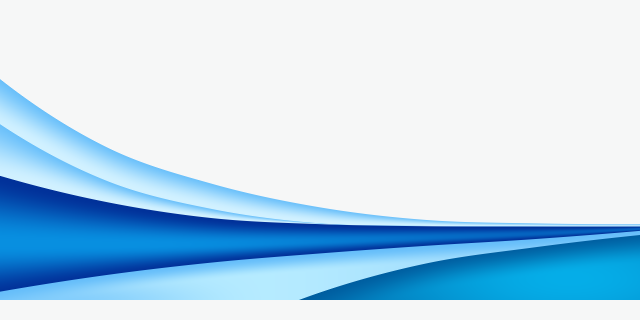
Write a Shadertoy shader that draws this background.

```glsl
// Layered blue ribbons sweeping from the left edge to a narrow tail at the right.
// Each boundary is a smooth spline height over x; the layers are painted from
// back to front with shading that follows the relative depth inside each ribbon.

const vec3 PAPER = vec3(0.965, 0.967, 0.969);
const vec3 SKY_EDGE = vec3(0.40, 0.745, 0.98);
const vec3 SKY_MID = vec3(0.60, 0.845, 0.99);
const vec3 SKY_PALE = vec3(0.82, 0.945, 1.0);
const vec3 NAVY = vec3(0.005, 0.19, 0.60);
const vec3 AZURE = vec3(0.03, 0.56, 0.88);
const vec3 TEAL_DARK = vec3(0.0, 0.36, 0.62);
const vec3 TEAL_BRIGHT = vec3(0.02, 0.68, 0.91);

// Catmull-Rom curve through seven evenly spaced heights, x from 0 to 1
float curve(float x, float h[7]) {
    float s = clamp(x, 0.0, 1.0) * 6.0;
    int i = min(int(s), 5);
    float t = s - float(i);
    float b = h[i];
    float c = h[i + 1];
    // Quadratic extrapolation supplies the missing end neighbours
    float a = i > 0 ? h[max(i - 1, 0)] : 3.0 * (h[0] - h[1]) + h[2];
    float d = i < 5 ? h[min(i + 2, 6)] : 3.0 * (h[6] - h[5]) + h[4];
    return b + 0.5 * t * (c - a + t * (2.0 * a - 5.0 * b + 4.0 * c - d
             + t * (3.0 * (b - c) + d - a)));
}

// Antialiased coverage of the area below a height
float below(float y, float height) {
    return clamp((height - y) * iResolution.y + 0.5, 0.0, 1.0);
}

// Relative depth: 0 at the top boundary, 1 at the bottom boundary
float depthIn(float y, float top, float bottom) {
    return clamp((top - y) / max(top - bottom, 0.002), 0.0, 1.0);
}

// Pale ribbon, brighter with depth and deeper blue toward the left
vec3 skyRibbon(float depth, float x) {
    vec3 inner = mix(SKY_MID, SKY_PALE, smoothstep(-0.12, 0.2, x + 0.16 * depth));
    return mix(SKY_EDGE, inner, pow(smoothstep(-0.1, 0.95, depth), 0.8));
}

// Rich ribbon with dark rims and a glowing core
vec3 azureRibbon(float depth, float x) {
    float core = smoothstep(0.0, 0.56, depth) * smoothstep(1.03, 0.60, depth);
    return mix(NAVY, AZURE, core * mix(1.0, 0.5, smoothstep(0.2, 0.95, x)));
}

// Lower pale ribbon, lit around its middle
vec3 lowerRibbon(vec2 uv, float top) {
    float rim = smoothstep(0.0, 0.055, top - uv.y);
    float glow = exp(-pow((uv.x - 0.41) / 0.28, 2.0));
    vec3 inner = mix(SKY_MID, vec3(0.71, 0.92, 1.0), glow);
    inner = mix(inner, SKY_EDGE, 0.5 * smoothstep(0.14, 0.06, uv.y)
                * smoothstep(0.42, 0.1, uv.x));
    return mix(SKY_EDGE, inner, rim);
}

// Teal wedge with a broad soft light and a dark upper rim
vec3 tealWedge(vec2 uv, float top) {
    vec2 p = (uv - vec2(0.89, 0.13)) / vec2(0.36, 0.24);
    float light = exp(-dot(p, p));
    float rim = smoothstep(-0.015, 0.09, top - uv.y);
    return mix(TEAL_DARK, TEAL_BRIGHT, light * rim);
}

void mainImage(out vec4 fragColor, in vec2 fragCoord) {
    vec2 uv = fragCoord / iResolution.xy;
    float x = uv.x;
    float y = uv.y;

    // Boundaries, from the highest to the lowest
    float outer = curve(x, float[7](0.753, 0.540, 0.4245, 0.352, 0.3125, 0.302, 0.2995));
    float inner = curve(x, float[7](0.612, 0.435, 0.346, 0.302, 0.294, 0.292, 0.292));
    float blue = curve(x, float[7](0.4505, 0.3685, 0.318, 0.2995, 0.293, 0.292, 0.292));
    float lower = curve(x, float[7](0.0885, 0.1406, 0.180, 0.208, 0.232, 0.2526, 0.2786));
    float wedge = curve(x, float[7](-0.406, -0.211, -0.0495, 0.086, 0.177, 0.2266, 0.2656));
    float base = 0.0625;

    // Ribbons from back to front
    vec3 color = PAPER;
    color = mix(color, skyRibbon(depthIn(y, outer, inner), x), below(y, outer));
    color = mix(color, skyRibbon(depthIn(y, inner, blue), x), below(y, inner));
    color = mix(color, azureRibbon(depthIn(y, blue, lower), x), below(y, blue));
    color = mix(color, lowerRibbon(uv, lower), below(y, lower));
    color = mix(color, tealWedge(uv, wedge), below(y, wedge));

    // Flat strip along the bottom
    color = mix(color, PAPER, below(y, base));
    fragColor = vec4(color, 1.0);
}
```
